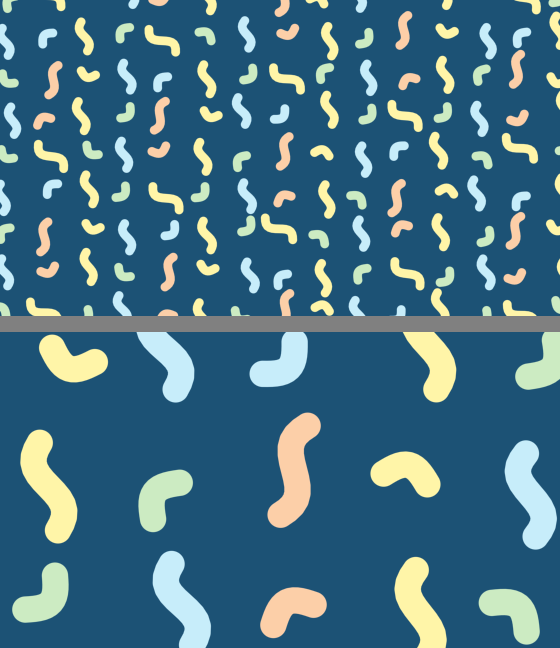
Top: the whole. Bottom: its middle third, enlarged.
Give the GLSL for this pattern, as a Shadertoy shader.

```glsl
// Confetti of round-ended worms on deep blue: long S-curves alternate with
// short arcs on a jittered checkerboard. A lattice rule spreads the kinds
// evenly, and each worm is the distance to a sampled sine curve.

const vec3 NAVY   = vec3(0.11, 0.32, 0.46);
const vec3 YELLOW = vec3(1.00, 0.96, 0.66);
const vec3 BLUE   = vec3(0.78, 0.93, 0.98);
const vec3 GREEN  = vec3(0.80, 0.92, 0.76);
const vec3 ORANGE = vec3(0.99, 0.81, 0.66);

float hash(vec2 p) {
    return fract(sin(dot(p, vec2(127.1, 311.7))) * 43758.5453);
}

vec2 rotate(vec2 p, float a) {
    float c = cos(a), s = sin(a);
    return vec2(c * p.x - s * p.y, s * p.x + c * p.y);
}

float segmentDistance(vec2 p, vec2 a, vec2 b) {
    vec2 pa = p - a, ba = b - a;
    return length(pa - ba * clamp(dot(pa, ba) / dot(ba, ba), 0.0, 1.0));
}

// Point on the centre line, t from -1 to 1
vec2 spine(float t, bool isLong, float halfLength, float bend) {
    float x = isLong ? -sin(2.75 * t) : cos(1.5 * t) - 0.55;
    return vec2(bend * x, halfLength * t);
}

float wormDistance(vec2 p, bool isLong, float halfLength, float bend) {
    const int STEPS = 14;
    float d = 10.0;
    vec2 a = spine(-1.0, isLong, halfLength, bend);
    for (int i = 1; i <= STEPS; i++) {
        vec2 b = spine(2.0 * float(i) / float(STEPS) - 1.0, isLong, halfLength, bend);
        d = min(d, segmentDistance(p, a, b));
        a = b;
    }
    return d - 0.111;
}

void mainImage(out vec4 fragColor, in vec2 fragCoord) {
    // Eight rows of cells fill the height
    vec2 p = fragCoord / iResolution.y * 8.0 + vec2(0.3, 0.4);
    float pixel = 8.0 / iResolution.y;
    vec3 color = NAVY;

    for (int j = -1; j <= 1; j++)
    for (int i = -1; i <= 1; i++) {
        vec2 id = floor(p) + vec2(i, j);
        vec2 jitter = vec2(hash(id), hash(id + 37.2)) - 0.5;
        vec2 q = p - id - 0.5 - 0.32 * jitter;
        if (dot(q, q) > 0.6) continue;

        // Twelve kinds: odd ones are long, even ones short
        float kind = mod(5.0 * id.x + 3.0 * id.y + 0.5, 12.0);
        bool isLong = mod(kind, 2.0) > 1.0;
        int slot = int(kind / 2.0);

        vec3 ink = GREEN;
        float angle, halfLength, bend;
        if (isLong) {
            halfLength = 0.375;
            bend = 0.11;
            angle = 0.06;
            ink = YELLOW;
            if (slot == 1 || slot == 4) {
                ink = BLUE;
                halfLength = 0.35;
            } else if (slot == 2) {
                halfLength = 0.44;
                bend = 0.165;
                angle = 0.72;
            } else if (slot == 5) {
                ink = ORANGE;
                halfLength = 0.39;
                angle = -0.4;
            }
        } else {
            halfLength = 0.19;
            bend = 0.13;
            angle = hash(id + 5.3) < 0.5 ? 2.5 : 0.95;
            if (slot == 1) { ink = BLUE; angle = 2.4; }
            if (slot == 2) { ink = YELLOW; angle = 1.3; }
            if (slot == 4) { ink = ORANGE; angle = 2.0; }
            // Half of the arcs turn upside down
            if (hash(id + 11.7) < 0.5) angle += 3.1416;
        }
        angle += 0.16 * (hash(id + 71.9) - 0.5);

        float d = wormDistance(rotate(q, -angle), isLong, halfLength, bend);
        color = mix(color, ink, smoothstep(0.75, -0.75, d / pixel));
    }
    fragColor = vec4(color, 1.0);
}
```
